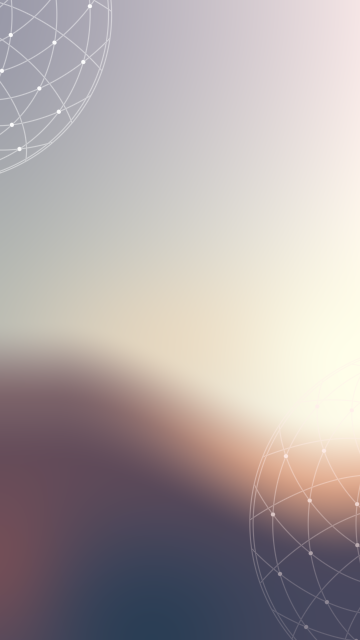
Reproduce this background procedurally as a WebGL 1 fragment shader.

```glsl
precision highp float;
// Blurred sunset over a dark shore, with two wire globes cut off by the canvas corners.

uniform vec2 u_resolution;

// Sky
const vec3 SKY_COOL_TOP = vec3(0.60, 0.60, 0.66);
const vec3 SKY_COOL_LOW = vec3(0.70, 0.72, 0.70);
const vec3 SKY_PINK_TOP = vec3(0.96, 0.90, 0.90);
const vec3 SKY_PALE_LOW = vec3(1.00, 0.98, 0.93);
const vec3 HAZE = vec3(0.95, 0.85, 0.72);
const vec3 SUN = vec3(1.00, 1.00, 0.92);
const vec2 HAZE_POS = vec2(0.50, 0.46);
const vec2 HAZE_SIZE = vec2(0.45, 0.13);
const vec2 SUN_POS = vec2(1.00, 0.43);
const vec2 SUN_SIZE = vec2(0.32, 0.16);

// Shore
const vec3 EMBER_DIM = vec3(0.50, 0.40, 0.42);
const vec3 EMBER_HOT = vec3(0.88, 0.65, 0.53);
const vec3 PLUM = vec3(0.37, 0.29, 0.35);
const vec3 SLATE = vec3(0.28, 0.28, 0.37);
const vec3 RUST = vec3(0.47, 0.31, 0.34);
const vec3 NAVY = vec3(0.16, 0.24, 0.33);
const float HORIZON_LEFT = 0.41;
const float HORIZON_RIGHT = 0.26;

// Globes: centre in canvas fractions, radius in canvas widths
const vec2 GLOBE_A = vec2(-0.157, 0.977);
const vec2 GLOBE_B = vec2(1.192, 0.182);
const float RADIUS_A = 0.467;
const float RADIUS_B = 0.498;
const float SPOKE_GAP = 0.36;
const float SWIRL_UP = 1.3;
const float SWIRL_DOWN = -0.7;
const float WIRE_HALF = 0.0008;
const float NODE_RADIUS = 0.0052;
const float WIRE_ALPHA = 0.5;

float glow(vec2 uv, vec2 centre, vec2 size) {
  vec2 d = (uv - centre) / size;
  return exp(-dot(d, d));
}

vec3 sky(vec2 uv) {
  float low = smoothstep(1.0, 0.5, uv.y);
  vec3 cool = mix(SKY_COOL_TOP, SKY_COOL_LOW, low);
  vec3 pale = mix(SKY_PINK_TOP, SKY_PALE_LOW, low);
  vec3 color = mix(cool, pale, pow(uv.x, 1.2));
  color = mix(color, HAZE, 0.6 * glow(uv, HAZE_POS, HAZE_SIZE));
  return mix(color, SUN, 0.95 * glow(uv, SUN_POS, SUN_SIZE));
}

vec3 shore(vec2 uv) {
  vec3 color = mix(SLATE, PLUM, smoothstep(0.05, 0.28, uv.y));
  color = mix(color, RUST, 0.95 * glow(uv, vec2(0.0, 0.12), vec2(0.22, 0.15)));
  return mix(color, NAVY, 0.95 * glow(uv, vec2(0.42, 0.0), vec2(0.28, 0.15)));
}

vec3 backdrop(vec2 uv) {
  float horizon = mix(HORIZON_LEFT, HORIZON_RIGHT, smoothstep(0.15, 0.95, uv.x));
  float rise = uv.y - horizon;
  vec3 ember = mix(EMBER_DIM, EMBER_HOT, smoothstep(0.15, 0.85, uv.x));
  vec3 color = mix(shore(uv), ember, smoothstep(-0.14, 0.0, rise));
  return mix(color, sky(uv), smoothstep(-0.04, 0.09, rise));
}

// Ellipse coordinates: x is the ring size, y the angle; half axes are (s, sqrt(s))
vec2 toWeb(vec2 q) {
  float yy = q.y * q.y;
  float s = max(0.5 * (yy + sqrt(yy * yy + 4.0 * q.x * q.x)), 1e-4);
  return vec2(s, atan(q.y / sqrt(s), q.x / s));
}

vec2 fromWeb(float s, float angle) {
  return vec2(s * cos(angle), sqrt(s) * sin(angle));
}

float stroke(float dist, float halfWidth, float pixel) {
  return 1.0 - smoothstep(halfWidth - 0.5 * pixel, halfWidth + pixel, dist);
}

float spokeDistance(vec2 web, vec2 gradS, vec2 gradT, float swirl) {
  float phase = (web.y - swirl * web.x) / SPOKE_GAP;
  float offset = abs(fract(phase + 0.5) - 0.5) * SPOKE_GAP;
  return offset / max(length(gradT - swirl * gradS), 1e-3);
}

// Opacity of one globe; q is measured from its centre in radii
float globe(vec2 q, float radius) {
  const float EPS = 0.001;
  float pixel = 1.0 / u_resolution.x;
  vec2 web = toWeb(q);
  vec2 dx = (toWeb(q + vec2(EPS, 0.0)) - web) / EPS;
  vec2 dy = (toWeb(q + vec2(0.0, EPS)) - web) / EPS;
  vec2 gradS = vec2(dx.x, dy.x);
  vec2 gradT = vec2(dx.y, dy.y);

  // Swirled spokes stop at the rim
  float wire = min(spokeDistance(web, gradS, gradT, SWIRL_UP),
                   spokeDistance(web, gradS, gradT, SWIRL_DOWN));
  wire = mix(wire, 1.0, step(1.0, web.x));
  wire = min(wire, abs(length(q) - 1.0));

  // Rings, with nodes where the rising spokes cross the inner three
  float node = 1.0;
  for (int i = 1; i <= 4; i++) {
    float s = sin(0.1 + 0.32 * float(i));
    wire = min(wire, abs(web.x - s) / max(length(gradS), 1e-3));
    float shift = SWIRL_UP * s;
    float angle = floor((web.y - shift) / SPOKE_GAP + 0.5) * SPOKE_GAP + shift;
    if (i < 4) node = min(node, length(q - fromWeb(s, angle)));
  }
  return max(WIRE_ALPHA * stroke(wire * radius, WIRE_HALF, pixel),
             stroke(node * radius, NODE_RADIUS, pixel));
}

void main() {
  vec2 uv = gl_FragCoord.xy / u_resolution;
  vec2 aspect = vec2(1.0, u_resolution.y / u_resolution.x);
  vec2 qA = (uv - GLOBE_A) * aspect / RADIUS_A;
  vec2 qB = (uv - GLOBE_B) * aspect / RADIUS_B * vec2(-1.0, 1.0);
  vec3 color = backdrop(uv);
  color = mix(color, vec3(1.0), 0.95 * globe(qA, RADIUS_A));
  float fade = mix(0.35, 0.85, smoothstep(0.02, 0.3, uv.y));
  color = mix(color, vec3(1.0, 0.93, 0.92), fade * globe(qB, RADIUS_B));
  gl_FragColor = vec4(color, 1.0);
}
```
